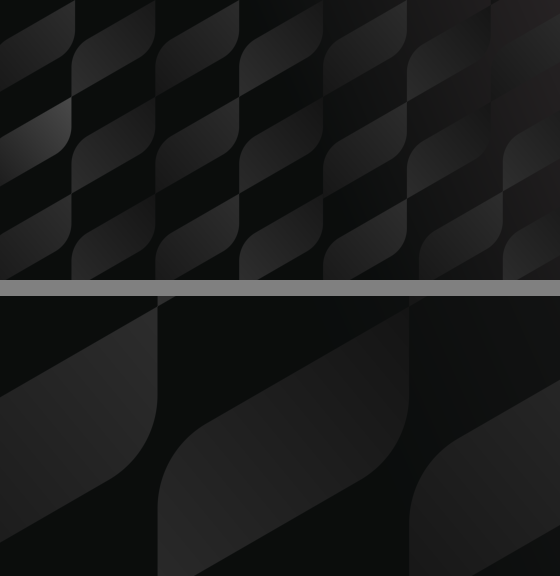
Top: the whole. Bottom: its middle third, enlarged.
A Shadertoy shader for this background:

```glsl
float hash(vec2 p) {
    return fract(sin(dot(p, vec2(127.1, 311.7))) * 43758.5453);
}

// Slanted leaf: two sharp 60 degree tips, two rounded 120 degree corners
float leafDistance(vec2 q) {
    float across = dot(q, vec2(-0.5, 0.866));
    float side = abs(q.x) - 0.1497;
    float slant = abs(across) - 0.0749;
    float radius = 0.117;
    float a = side + radius;
    float b = slant + radius;
    bool inCorner = q.x * across < 0.0 && min(a - 0.5 * b, b - 0.5 * a) > 0.0;
    return inCorner ? sqrt((a * a + b * b - a * b) / 0.75) - radius : max(side, slant);
}

// Columns on the right sag a little, the lower right corner steps sideways
vec2 leafShift(vec2 cell) {
    float diagonal = cell.x - cell.y;
    if (diagonal > 7.5) return vec2(0.043, 0.008);
    if (diagonal > 5.5 && cell.x > 3.5) return vec2(0.0, -0.018);
    return cell == vec2(0.0, -1.0) ? vec2(0.013, 0.0) : vec2(0.0);
}

// Grey gradient between the tips, reversed in every other column
vec3 leafColor(vec2 q, vec2 cell) {
    float along = clamp(0.5 + dot(q, vec2(1.7, 1.4)), 0.0, 1.0);
    float corner = step(7.5, cell.x - cell.y);
    if (mod(cell.x + corner, 2.0) > 0.5) along = 1.0 - along;
    float variation = hash(cell);
    float dark = 0.075 + 0.02 * variation;
    float light = cell == vec2(0.0, -2.0) ? 0.29 : 0.16 + 0.025 * variation;
    return vec3(mix(dark, light, along));
}

void mainImage(out vec4 fragColor, in vec2 fragCoord) {
    vec2 p = fragCoord / iResolution.y;
    float edge = 0.75 / iResolution.y;

    // Near-black ground, warming towards the upper right
    float glow = clamp(dot(p, vec2(0.9, 0.4)) - 1.2, 0.0, 1.0);
    vec3 color = mix(vec3(0.042, 0.051, 0.049), vec3(0.15, 0.135, 0.14), glow);

    // Leaves of this cell and its neighbours
    vec2 pitch = vec2(0.2995, 0.3458);
    vec2 origin = vec2(-0.0443, 1.0);
    vec2 home = floor((p - origin) / pitch);
    for (int y = -1; y <= 1; y++) {
        for (int x = -1; x <= 1; x++) {
            vec2 cell = home + vec2(x, y);
            vec2 q = p - origin - (cell + 0.5) * pitch - leafShift(cell);
            float cover = 1.0 - smoothstep(-edge, edge, leafDistance(q));
            color = mix(color, leafColor(q, cell), cover);
        }
    }
    fragColor = vec4(color, 1.0);
}
```
